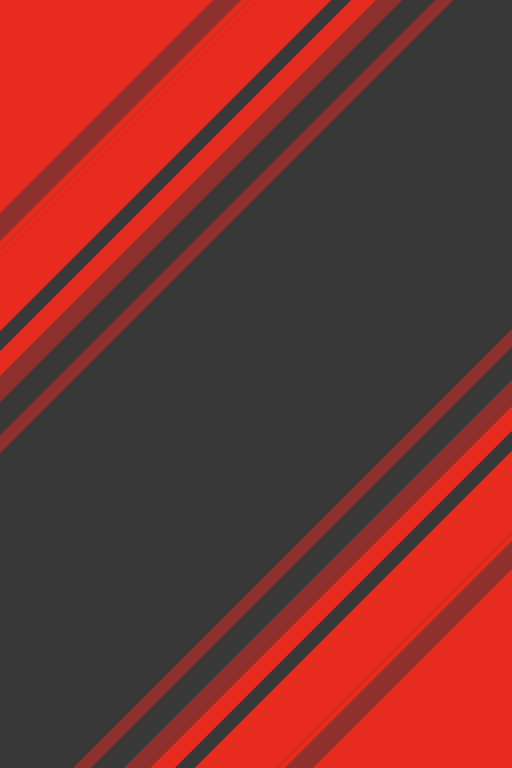
Give the GLSL for this background, as a Shadertoy shader.

```glsl
// Diagonal red and maroon stripes filling two opposite corners of a charcoal field.

const vec3 CHARCOAL = vec3(0.220, 0.220, 0.220);
const vec3 RED      = vec3(0.906, 0.168, 0.122);
const vec3 MAROON   = vec3(0.557, 0.188, 0.173);

// Extra shift that tucks the lower right stripes closer to their corner.
const float LOWER_SHIFT = 0.0273;

// Coverage of the region below an edge, softened over the given width.
float below(float d, float edge, float soft) {
    return 1.0 - smoothstep(-0.5, 0.5, (d - edge) / soft);
}

// Coverage of the stripe between two edges.
float stripe(float d, float near, float far, float soft) {
    return below(d, far, soft) - below(d, near, soft);
}

// Stripe colours by diagonal distance from a corner.
vec3 cornerStripes(float d, float soft) {
    vec3 color = CHARCOAL;

    // Solid red corner with a charcoal gap
    color = mix(color, RED, below(d, 0.7350, soft));
    color = mix(color, CHARCOAL, stripe(d, 0.6470, 0.6860, soft));

    // Maroon accents: inside the red, at its border, and on the charcoal
    float accents = stripe(d, 0.4160, 0.4712, soft)
                  + stripe(d, 0.7350, 0.7855, soft)
                  + stripe(d, 0.8500, 0.8850, soft);
    color = mix(color, MAROON, accents);

    // Faint hairline beside the inner accent
    float hairline = stripe(d, 0.4860, 0.4885, soft);
    return mix(color, MAROON, 0.6 * hairline);
}

void mainImage(out vec4 fragColor, in vec2 fragCoord) {
    // Canvas units: one wide, one and a half high
    vec2 size = vec2(1.0, 1.5);
    vec2 p = fragCoord / iResolution.xy * size;
    float soft = dot(size / iResolution.xy, vec2(1.0));

    // Diagonal distance to the nearer striped corner
    float upperLeft = p.x + size.y - p.y;
    float lowerRight = size.x - p.x + p.y + LOWER_SHIFT;
    float d = min(upperLeft, lowerRight);

    fragColor = vec4(cornerStripes(d, soft), 1.0);
}
```
